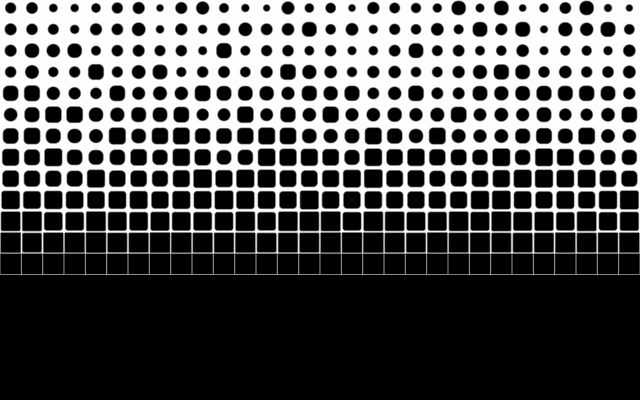
A Shadertoy shader for this background:

```glsl
// Halftone grid of black dots that swell downward into squares and merge into solid black.

const float COLUMNS = 30.0;       // cells across the canvas width
const float TOP_ROW = 9.0;        // rows from the middle row up to the first row
const float MERGE_ROW = 12.4;     // row, counted downward, where dots fill their cells
const float MIN_HALF = 0.25;      // mean dot half-size in the first row, in cells
const float FULL_HALF = 0.5;      // half-size that fills a cell
const float GROWTH = 1.2;         // curve of the downward growth
const float SPREAD = 0.09;        // random size variation in the first row
const float ROUNDNESS = 1.8;      // corner radius per unit of remaining gap
const float SOFTNESS = 0.05;      // half-width of the blurred edge, in cells
const vec3 PAPER = vec3(0.995);
const vec3 INK = vec3(0.0);

// Sine-free hash, result in 0..1
float hash(vec2 p) {
    vec3 q = fract(p.xyx * 0.1031);
    q += dot(q, q.yzx + 33.33);
    return fract((q.x + q.y) * q.z);
}

float roundedSquare(vec2 p, float halfSize, float radius) {
    vec2 d = abs(p) - halfSize + radius;
    return length(max(d, 0.0)) + min(max(d.x, d.y), 0.0) - radius;
}

void mainImage(out vec4 fragColor, in vec2 fragCoord) {
    // Square cells, with one row centred on the middle of the canvas
    float pixel = COLUMNS / iResolution.x;
    vec2 grid = (fragCoord - 0.5 * iResolution.xy) * pixel + vec2(0.0, 0.5);
    vec2 cell = floor(grid);
    vec2 local = fract(grid) - 0.5;

    // Dot size grows with depth while its variation shrinks
    float row = TOP_ROW - cell.y;
    float depth = max(row / MERGE_ROW, 0.0);
    float jitter = (2.0 * hash(cell + 57.0) - 1.0) * SPREAD * max(1.0 - depth, 0.0);
    float halfSize = mix(MIN_HALF, FULL_HALF, pow(depth, GROWTH)) + jitter;

    // Small dots are circles, large ones turn square
    float radius = clamp((FULL_HALF - halfSize) * ROUNDNESS, 0.0, halfSize);
    float dist = roundedSquare(local, halfSize, radius);

    // Soft edge, with the last seams fading into the black field
    float soft = max(SOFTNESS, 0.7 * pixel);
    float gap = smoothstep(-soft, soft, dist);
    gap *= 1.0 - smoothstep(12.0, 13.2, row);

    fragColor = vec4(mix(INK, PAPER, gap), 1.0);
}
```
